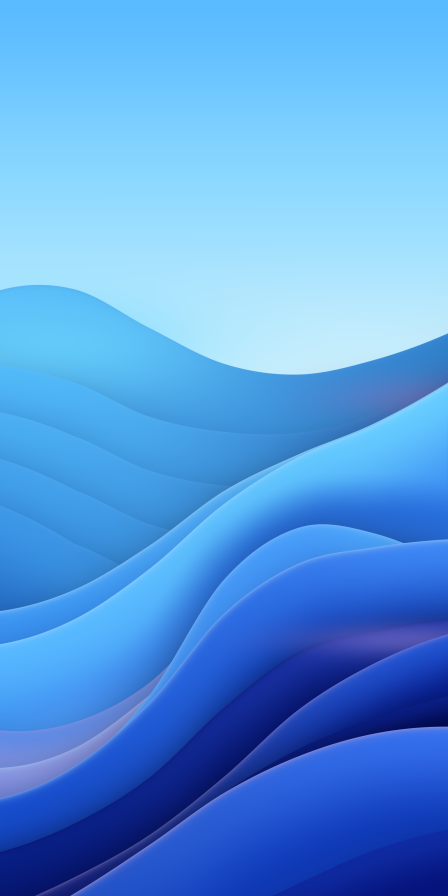
Reproduce this background procedurally as a WebGL 2 fragment shader.

```glsl
#version 300 es
precision highp float;
// Flowing blue silk hills under a pale sky.
// Each fold is a smooth spline ridge, painted back to front with a gradient
// by depth below the ridge, a lit rim and a soft shadow on the fold behind.
uniform vec2 u_resolution;
out vec4 outColor;

const vec3 PALE = vec3(0.72, 0.88, 1.0);
const vec3 ROSE = vec3(0.66, 0.60, 0.86);
const vec3 NAVY = vec3(0.02, 0.08, 0.42);
const float RIM_WIDTH = 0.003;
const float SHADOW_WIDTH = 0.018;

// Cubic spline through seven evenly spaced heights, x in 0..1.
float ridge(float x, float k[7]) {
    float s = clamp(x, 0.0, 1.0) * 6.0;
    int i = min(int(s), 5);
    float t = s - float(i);
    float b = k[i], c = k[i + 1];
    float a = i > 0 ? k[i - 1] : 3.0 * (k[0] - k[1]) + k[2];
    float d = i < 5 ? k[i + 2] : 3.0 * (k[6] - k[5]) + k[4];
    return b + 0.5 * t * (c - a + t * (2.0 * a - 5.0 * b + 4.0 * c - d
             + t * (3.0 * (b - c) + d - a)));
}

// Distance below a ridge, corrected for its slope, in canvas heights.
float below(vec2 uv, float k[7]) {
    float e = 0.004;
    float slope = (ridge(uv.x + e, k) - ridge(uv.x - e, k)) / (2.0 * e);
    slope *= u_resolution.y / u_resolution.x;
    return (ridge(uv.x, k) - uv.y) * inversesqrt(1.0 + slope * slope);
}

// One fold: left and right crest colours fade to a deep colour over reach.
vec3 fold(vec3 base, vec2 uv, float k[7], vec3 left, vec3 right, vec3 deep,
          float reach, vec3 rim, float glow, float shadow) {
    float d = below(uv, k);
    float aa = 0.7 / u_resolution.y;
    vec3 crest = mix(left, right, smoothstep(0.0, 1.0, uv.x));
    vec3 body = mix(crest, deep, smoothstep(0.0, reach, d));
    body = mix(body, rim, glow * exp(-max(d, 0.0) / RIM_WIDTH));
    base *= 1.0 - shadow * exp(-max(-d, 0.0) / SHADOW_WIDTH);
    return mix(base, body, smoothstep(-aa, aa, d));
}

// Soft elliptical light.
vec3 sheen(vec3 base, vec2 uv, vec2 center, vec2 size, vec3 tint, float amount) {
    vec2 q = (uv - center) / size;
    return mix(base, tint, amount * exp(-dot(q, q)));
}

vec3 sky(float y) {
    vec3 c = mix(vec3(0.80, 0.94, 0.99), vec3(0.55, 0.85, 1.0), smoothstep(0.56, 0.83, y));
    return mix(c, vec3(0.35, 0.73, 1.0), smoothstep(0.76, 1.02, y));
}

void main() {
    vec2 uv = gl_FragCoord.xy / u_resolution;
    vec3 c = sky(uv.y);

    // Distant hill
    c = fold(c, uv, float[](.676, .677, .634, .594, .582, .598, .628),
        vec3(.34, .73, .97), vec3(.20, .52, .82), vec3(.22, .56, .87), .16, vec3(.28, .60, .90), .4, 0.);
    c = sheen(c, uv, vec2(.10, .61), vec2(.34, .06), vec3(.42, .84, 1.), .75);

    // Overlapping veils, each lower and darker than the last
    for (float i = 0.0; i < 4.0; i++) {
        float drop = i * (0.06 - 0.008 * max(0.0, 1.0 - 6.0 * uv.x));
        vec3 dim = i * vec3(.027, .045, .025);
        c = fold(c, uv + vec2(0.0, drop), float[](.592, .573, .535, .518, .517, .538, .587),
            vec3(.32, .73, .98) - dim, vec3(.20, .48, .80) - 0.6 * dim,
            vec3(.20, .53, .85) - 0.7 * dim, .14, PALE, .06, .05);
        if (i < 1.0) c = sheen(c, uv, vec2(.95, .555), vec2(.20, .025), vec3(.42, .48, .77), .8);
    }

    // Broad bright sweep with a soft hollow
    c = fold(c, uv, float[](.318, .342, .391, .452, .493, .527, .573),
        vec3(.24, .60, .96), vec3(.40, .79, 1.), vec3(.20, .52, .92), .06, PALE, .5, .10);
    c = fold(c, uv, float[](.281, .309, .365, .4375, .490, .525, .571),
        vec3(.34, .72, 1.), vec3(.40, .80, 1.), vec3(.25, .58, .96), .11, PALE, .45, .05);
    float hollow = below(uv, float[](.167, .219, .271, .378, .432, .440, .436));
    vec3 hollowTint = mix(vec3(.30, .60, .97), vec3(.14, .41, .86), smoothstep(.1, .6, uv.x));
    c = mix(c, hollowTint, .85 * smoothstep(-.035, .02, hollow));

    // Rosy folds in the lower left
    c = fold(c, uv, float[](.185, .194, .238, .323, .388, .388, .349),
        vec3(.36, .55, .92), vec3(.62, .62, .90), vec3(.48, .57, .89), .035, ROSE, .35, .08);
    c = fold(c, uv, float[](.143, .165, .224, .297, .375, .375, .349),
        vec3(.55, .60, .90), vec3(.60, .60, .90), vec3(.46, .53, .87), .04, PALE, .4, .06);

    // Central hump and the long wave before it
    c = fold(c, uv, float[](.089, .138, .224, .353, .411, .405, .368),
        vec3(.24, .54, .96), vec3(.30, .66, 1.), vec3(.21, .50, .95), .09, PALE, .35, .10);
    c = fold(c, uv, float[](.109, .145, .216, .315, .371, .389, .398),
        vec3(.09, .31, .82), vec3(.24, .53, .96), vec3(.06, .23, .74), .12, PALE, .5, .06);

    // Dark lower folds with violet crests
    c = fold(c, uv, float[](.049, .081, .132, .210, .272, .296, .309),
        vec3(.03, .12, .52), vec3(.12, .22, .68), vec3(.02, .08, .44), .07, NAVY, .4, .25);
    c = sheen(c, uv, vec2(.91, .286), vec2(.24, .018), vec3(.42, .40, .76), .75);
    c = fold(c, uv, float[](-.016, .021, .068, .133, .208, .259, .292),
        vec3(.08, .12, .50), vec3(.13, .33, .83), vec3(.03, .12, .58), .07, ROSE, .5, .05);
    c = fold(c, uv, float[](-.030, -.009, .049, .115, .164, .198, .223),
        NAVY, vec3(.04, .12, .53), vec3(.01, .05, .36), .03, NAVY, 0., .15);
    c = fold(c, uv, float[](-.042, .003, .057, .115, .156, .181, .189),
        vec3(.13, .31, .76), vec3(.21, .44, .93), vec3(.06, .23, .73), .12, ROSE, .7, .15);
    c = fold(c, uv, float[](-.107, -.081, -.055, -.025, .014, .051, .074),
        vec3(.03, .11, .54), vec3(.06, .17, .64), vec3(.02, .08, .49), .06, NAVY, 0., .08);

    outColor = vec4(c, 1.0);
}
```
